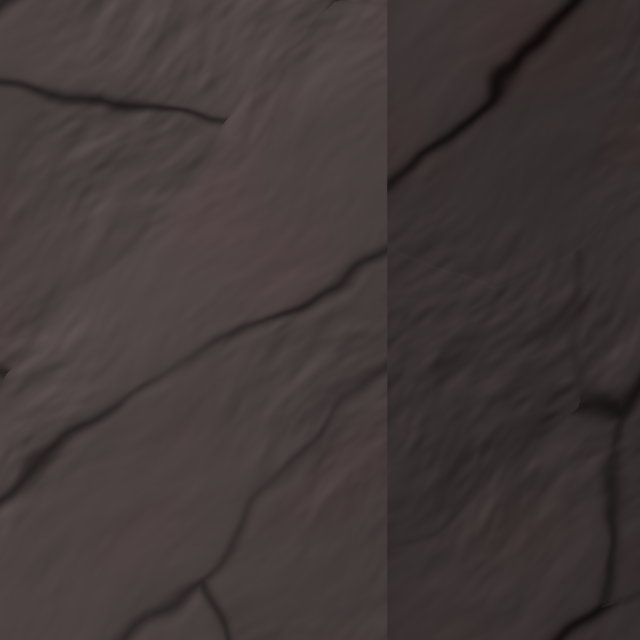
A Shadertoy shader for this texture:

```glsl
const vec3 SLATE_TINT = vec3(1.0, 0.873, 0.868);
const vec3 RUST_SHIFT = vec3(0.016, -0.004, -0.002);
const float LEFT_TONE = 0.292;
const float RIGHT_TONE = 0.250;
const float SEAM_X = 0.605;
const float SEAM_SOFTNESS = 0.0015;
const float GRAIN_ANGLE = 0.80;
const vec2 SLAB_SIZE = vec2(0.72, 0.25);    // along and across the grain
const vec2 FLAKE_SIZE = vec2(0.105, 0.05);
const float SLAB_CONTRAST = 0.034;
const float RELIEF_STRENGTH = 0.075;
const float RELIEF_STEP = 0.006;
const float CRACK_WIDTH = 0.0085;
const float CRACK_DEPTH = 0.48;
const float RIM_LIGHT = 0.07;

vec2 hash2(vec2 p) {
    vec3 q = fract(vec3(p.xyx) * vec3(0.1031, 0.1030, 0.0973));
    q += dot(q, q.yzx + 33.33);
    return fract((q.xx + q.yz) * q.zy);
}

// Smooth cellular noise: one signed bump scattered in each cell
float bumps(vec2 p) {
    vec2 cell = floor(p);
    float sum = 0.0;
    for (int y = -1; y <= 1; y++)
    for (int x = -1; x <= 1; x++) {
        vec2 id = cell + vec2(x, y);
        vec2 offset = id + hash2(id) - p;
        float falloff = max(0.0, 1.0 - dot(offset, offset));
        sum += (hash2(id + 71.0).x * 2.0 - 1.0) * falloff * falloff;
    }
    return sum;
}

float flakeHeight(vec2 p) {
    float height = 0.0, amplitude = 1.0;
    vec2 q = p / FLAKE_SIZE;
    for (int i = 0; i < 3; i++) {
        height += amplitude * bumps(q);
        q = q * 2.03 + 17.3;
        amplitude *= 0.48;
    }
    return height;
}

// Gentle bends that keep the cracks from running straight
vec2 bend(vec2 p) {
    vec2 wave = 0.016 * sin(p.yx * vec2(13.0, 9.0) + p * 5.0);
    wave += 0.006 * sin(p.yx * vec2(31.0, 27.0) + p.xy * 14.0);
    return p + wave + 0.007 * vec2(bumps(p * 19.0), bumps(p * 23.0 + 9.0));
}

// Stretched cellular slabs: x = slab tone, y = crack darkness, z = lit rim
vec3 slabs(vec2 p) {
    vec2 q = p / SLAB_SIZE;
    vec2 cell = floor(q), nearId = cell, nearOffset = vec2(0.0);
    float nearest = 100.0;
    for (int y = -1; y <= 1; y++)
    for (int x = -1; x <= 1; x++) {
        vec2 id = cell + vec2(x, y);
        vec2 offset = id + hash2(id) - q;
        float d = dot(offset, offset);
        if (d < nearest) {
            nearest = d;
            nearId = id;
            nearOffset = offset;
        }
    }

    float width = CRACK_WIDTH * (1.0 + 0.5 * bumps(p * 9.0));
    float border = 1.0, crack = 0.0, rim = 0.0;
    for (int y = -2; y <= 2; y++)
    for (int x = -2; x <= 2; x++) {
        vec2 id = nearId + vec2(x, y);
        if (x == 0 && y == 0) continue;
        vec2 offset = id + hash2(id) - q;
        vec2 normal = normalize(offset - nearOffset);
        vec2 slope = normal / SLAB_SIZE;
        float d = dot(0.5 * (offset + nearOffset), normal) / length(slope);
        border = min(border, d);

        // Each shared edge gets its own depth; some stay closed
        float depth = smoothstep(0.2, 0.8, hash2(id + nearId + 13.0).x);
        float profile = exp(-pow(max(d, 0.0) / width, 2.0));
        float shade = 0.28 * exp(-max(d, 0.0) / 0.02);
        crack = max(crack, depth * (0.72 * profile + shade));
        float facing = max(0.0, slope.y / length(slope));
        float band = (d - 2.4 * width) / (1.1 * width);
        rim = max(rim, depth * facing * exp(-band * band));
    }
    float tone = (hash2(nearId + 41.0).y - 0.5) * smoothstep(0.0, 0.006, border);
    return vec3(tone, crack, rim);
}

vec3 slateTile(vec2 uv, float side) {
    vec2 shifted = uv + side * vec2(3.7, 1.3) + 5.0;
    float c = cos(GRAIN_ANGLE), s = sin(GRAIN_ANGLE);
    vec2 p = mat2(c, -s, s, c) * shifted;
    vec3 slab = slabs(bend(p));

    // Broad light, darkening toward the lower right
    float tone = mix(LEFT_TONE, RIGHT_TONE, side);
    tone += 0.010 * bumps(p * vec2(3.0, 5.0)) + SLAB_CONTRAST * slab.x;
    tone -= 0.035 * smoothstep(0.35, 1.25, uv.x + 0.5 * (1.0 - uv.y));
    tone -= 0.014 * side * exp(-max(uv.x - SEAM_X, 0.0) / 0.03);

    // Patches of chipped relief along the grain
    float rough = mix(0.35, 1.3, smoothstep(-0.3, 0.6, bumps(p * 3.7 + 4.0)));
    vec2 flake = p + 0.012 * sin(p.yx * vec2(21.0, 17.0));
    vec2 lightStep = vec2(0.25, 1.0) * RELIEF_STEP;
    float relief = flakeHeight(flake) - flakeHeight(flake + lightStep);
    tone += RELIEF_STRENGTH * rough * relief;

    float opening = CRACK_DEPTH * (0.85 + 0.4 * side + 0.3 * bumps(p * 4.0));
    tone *= 1.0 - clamp(opening * slab.y, 0.0, 0.75);
    tone *= 1.0 + RIM_LIGHT * slab.z;

    float rust = smoothstep(0.15, 0.9, bumps(p * vec2(6.0, 9.0) + 31.0));
    return tone * SLATE_TINT + RUST_SHIFT * rust * mix(0.5, 1.0, uv.y);
}

void mainImage(out vec4 fragColor, in vec2 fragCoord) {
    vec2 uv = fragCoord / iResolution.xy;
    float side = smoothstep(-SEAM_SOFTNESS, SEAM_SOFTNESS, uv.x - SEAM_X);
    vec3 color = mix(slateTile(uv, 0.0), slateTile(uv, 1.0), side);
    fragColor = vec4(clamp(color, 0.0, 1.0), 1.0);
}
```
